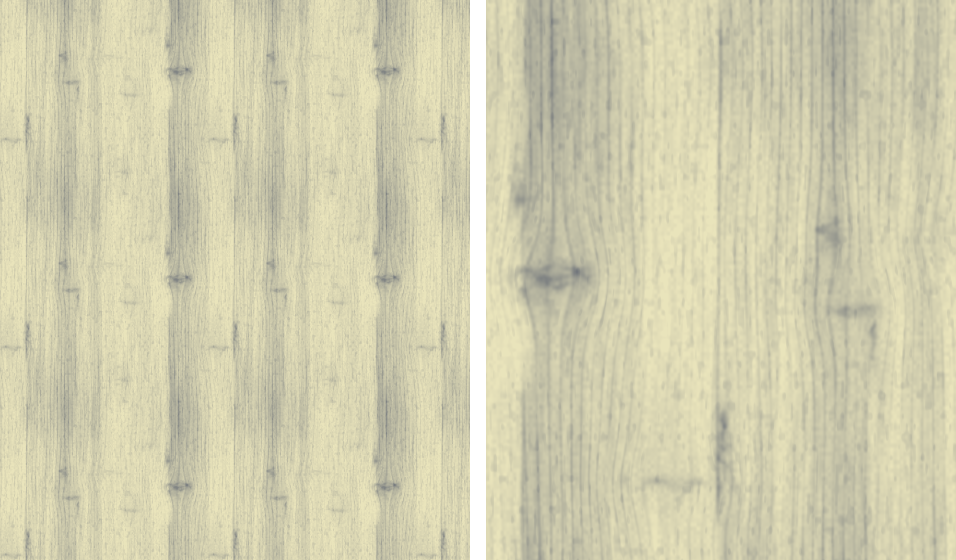
Left: the whole. Right: its middle third, enlarged.
Write a WebGL 2 fragment shader that draws this texture.

```glsl
#version 300 es
precision highp float;

uniform vec2 u_resolution;
out vec4 fragColor;

#define TILE 0.371            // tile side over canvas height
#define PALE vec3(0.915, 0.893, 0.733)
#define SHADE vec3(0.42, 0.44, 0.47)
#define GRAIN 0.26
#define RINGS 0.22
#define RING_COUNT 56.0
#define PORES 0.12
#define GRIT 0.10
#define BLOTCH 0.16
#define SEAM 0.26

const float TAU = 6.2831853;

// Boards across the tile: left edge, darkness, edge softness
const int BOARDS = 9;
const vec3 BOARD[BOARDS] = vec3[BOARDS](
    vec3(0.010, 0.05, 0.010), vec3(0.128, 0.15, 0.006), vec3(0.265, 0.23, 0.020),
    vec3(0.370, 0.12, 0.020), vec3(0.440, 0.23, 0.015), vec3(0.485, 0.07, 0.012),
    vec3(0.815, 0.29, 0.008), vec3(0.900, 0.22, 0.030), vec3(0.955, 0.13, 0.020));

// Knots and slits: centre, radii; strengths follow
const int KNOTS = 11;
const vec4 KNOT[KNOTS] = vec4[KNOTS](
    vec4(0.865, 0.345, 0.042, 0.020), vec4(0.306, 0.270, 0.013, 0.018),
    vec4(0.335, 0.395, 0.035, 0.009), vec4(0.376, 0.437, 0.006, 0.030),
    vec4(0.630, 0.455, 0.030, 0.010), vec4(0.540, 0.270, 0.050, 0.008),
    vec4(0.060, 0.675, 0.050, 0.010), vec4(0.135, 0.610, 0.007, 0.050),
    vec4(0.730, 0.150, 0.020, 0.012), vec4(0.810, 0.210, 0.010, 0.035),
    vec4(0.590, 0.825, 0.025, 0.010));
const float KNOT_DARK[KNOTS] = float[KNOTS](
    0.55, 0.42, 0.32, 0.42, 0.22, 0.16, 0.24, 0.42, 0.20, 0.32, 0.17);

float hash(vec2 p) {
    vec3 q = fract(p.xyx * vec3(0.1031, 0.1030, 0.0973));
    q += dot(q, q.yzx + 33.33);
    return fract((q.x + q.y) * q.z);
}

// Value noise that wraps at the tile border
float noise(vec2 p, vec2 cells) {
    p *= cells;
    vec2 i = floor(p), f = fract(p);
    f = f * f * (3.0 - 2.0 * f);
    vec2 a = mod(i, cells), b = mod(i + 1.0, cells);
    vec2 seed = cells * 1.7;
    return mix(mix(hash(a + seed), hash(vec2(b.x, a.y) + seed), f.x),
               mix(hash(vec2(a.x, b.y) + seed), hash(b + seed), f.x), f.y);
}

float boardTone(vec2 t) {
    float tone = BOARD[BOARDS - 1].y;
    for (int i = 0; i < BOARDS; i++) {
        vec3 b = BOARD[i];
        tone = mix(tone, b.y, smoothstep(b.x - b.z, b.x + b.z, t.x));
    }
    return tone * (1.0 + 0.25 * cos(TAU * (t.y - 0.95)));
}

// Returns the stain and bends the grain around each knot
float knotStain(vec2 t, inout vec2 grainPos) {
    vec2 wobble = vec2(noise(t, vec2(38.0, 60.0)), noise(t, vec2(30.0, 44.0))) - 0.5;
    float streak = 0.45 + 0.9 * noise(t, vec2(60.0, 110.0));
    float stain = 0.0;
    for (int i = 0; i < KNOTS; i++) {
        vec2 d = t - KNOT[i].xy;
        d -= round(d);
        vec2 core = d / KNOT[i].zw + wobble * 1.6;
        vec2 halo = d / (KNOT[i].zw * 1.6 + vec2(0.012, 0.045));
        float spread = exp(-dot(halo, halo));
        stain += KNOT_DARK[i] * (streak * exp(-dot(core, core)) + 0.16 * spread);
        grainPos.x -= d.x * 1.2 * KNOT_DARK[i] * spread;
    }
    return stain;
}

float seamLine(vec2 t, float x) {
    float d = (t.x - x + 0.008 * (noise(t, vec2(3.0, 7.0)) - 0.5)) / 0.004;
    return exp(-d * d) * smoothstep(0.25, 0.8, noise(t, vec2(4.0, 9.0)));
}

void main() {
    // Tile coordinates, running down from the top left
    vec2 t = vec2(gl_FragCoord.x, u_resolution.y - gl_FragCoord.y) / (u_resolution.y * TILE);
    t = fract(t);
    vec2 g = t;
    float stain = knotStain(t, g);
    g.x += 0.012 * (noise(t, vec2(7.0, 4.0)) - 0.5);

    // Broad shade of the boards
    float tone = boardTone(t);
    float dark = tone + stain;
    dark += BLOTCH * (noise(t, vec2(9.0, 5.0)) - 0.5) * (0.35 + 2.0 * tone);
    dark += SEAM * (seamLine(t, 0.128) + seamLine(t, 0.815));

    // Long fibres, growth rings, pores and fine grit
    float fibre = 0.5 * (noise(g, vec2(70.0, 5.0)) + noise(g, vec2(150.0, 14.0)));
    float ring = 0.5 + 0.5 * sin(TAU * RING_COUNT * g.x + 9.0 * noise(g, vec2(8.0, 3.0)));
    dark += GRAIN * (fibre - 0.5) * (0.6 + 2.0 * tone);
    dark += RINGS * pow(ring, 4.0) * noise(g, vec2(40.0, 6.0)) * (0.35 + 2.5 * tone);
    dark += PORES * smoothstep(0.6, 0.95, noise(g, vec2(160.0, 60.0)));
    dark += GRIT * (noise(t, vec2(190.0, 150.0)) - 0.5);

    fragColor = vec4(mix(PALE, SHADE, clamp(dark, 0.0, 1.0)), 1.0);
}
```
